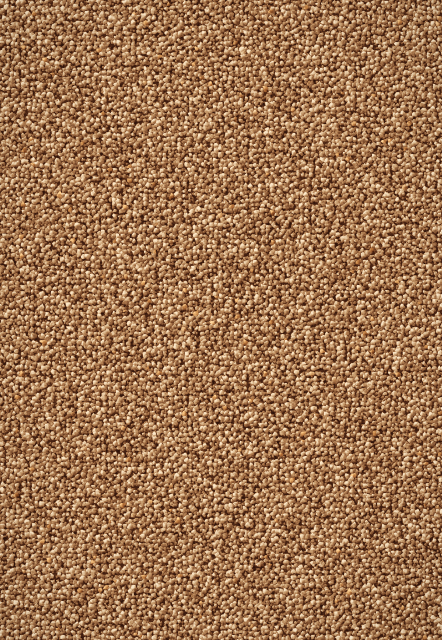
Give the GLSL for this texture, as a WebGL 1 fragment shader.

```glsl
precision highp float;
// Bed of small, angular tan granules of mixed size with warm brown gaps.
// Two layers of jittered, randomly cut stones are lit from the upper left;
// finer, shaded stones fill the gaps, and a colour ramp tints the tones.

#define GRAINS_PER_HEIGHT 126.0
#define FINE_SCALE 1.45
#define JITTER 0.76
#define MIN_RADIUS 0.34
#define RADIUS_RANGE 0.30
#define EDGE_START 0.70
#define BASE_TONE 0.67
#define TONE_SPREAD 0.32
#define LIGHT_STRENGTH 0.36
#define FACET_STRENGTH 0.20
#define GRIT 0.42
#define VIGNETTE 0.10

uniform vec2 u_resolution;

vec2 hash2(vec2 p) {
  vec3 q = fract(vec3(p.xyx) * vec3(0.1031, 0.1030, 0.0973));
  q += dot(q, q.yzx + 33.33);
  return fract((q.xx + q.yz) * q.zy);
}

float cornerSlope(vec2 corner, vec2 offset) {
  return dot(hash2(corner) * 2.0 - 1.0, offset);
}

// Gradient noise, roughly -0.6 to 0.6
float gradientNoise(vec2 p) {
  vec2 i = floor(p);
  vec2 f = p - i;
  vec2 u = f * f * f * (f * (f * 6.0 - 15.0) + 10.0);
  vec2 e = vec2(1.0, 0.0);
  float low = mix(cornerSlope(i, f), cornerSlope(i + e, f - e), u.x);
  float high = mix(cornerSlope(i + e.yx, f - e.yx), cornerSlope(i + 1.0, f - 1.0), u.x);
  return mix(low, high, u.y);
}

// Colour ramp from gap shadow to lit face
vec3 granuleColor(float tone) {
  vec3 gapShadow = vec3(0.18, 0.075, 0.04);
  vec3 darkBrown = vec3(0.27, 0.13, 0.07);
  vec3 warmBrown = vec3(0.47, 0.27, 0.14);
  vec3 dullBrown = vec3(0.54, 0.36, 0.23);
  vec3 midTan = vec3(0.66, 0.455, 0.285);
  vec3 lightTan = vec3(0.77, 0.605, 0.425);
  vec3 cream = vec3(0.88, 0.76, 0.61);
  vec3 glint = vec3(0.97, 0.89, 0.77);
  vec3 color = mix(gapShadow, darkBrown, smoothstep(0.0, 0.07, tone));
  color = mix(color, warmBrown, smoothstep(0.07, 0.20, tone));
  color = mix(color, dullBrown, smoothstep(0.20, 0.34, tone));
  color = mix(color, midTan, smoothstep(0.34, 0.48, tone));
  color = mix(color, lightTan, smoothstep(0.48, 0.70, tone));
  color = mix(color, cream, smoothstep(0.70, 0.90, tone));
  return mix(color, glint, smoothstep(0.90, 1.15, tone));
}

// Highest stone over p: x = cover, y = face tone, z = tint
vec3 stoneLayer(vec2 p) {
  vec2 cell = floor(p);
  vec2 lightDir = vec2(-0.6, 0.8);
  float topHeight = -9.0;
  vec3 stone = vec3(0.0, 0.0, 0.5);
  for (int y = -1; y <= 1; y++) {
    for (int x = -1; x <= 1; x++) {
      vec2 id = cell + vec2(float(x), float(y));
      vec2 place = hash2(id + 11.0);
      vec2 shape = hash2(id + 173.0);
      vec2 look = hash2(id + 359.0);
      vec2 cut = hash2(id + 547.0);
      vec2 offset = p - id - 0.5 - JITTER * (place - 0.5);
      vec2 axis = vec2(cos(6.2832 * shape.x), sin(6.2832 * shape.x));
      vec2 q = vec2(dot(axis, offset), axis.x * offset.y - axis.y * offset.x);
      q /= MIN_RADIUS + RADIUS_RANGE * shape.y;

      // A box with two random corners cut away
      float box = max(abs(q.x) * (0.82 + 0.2 * cut.x), abs(q.y) * (0.95 + 0.35 * cut.y));
      float cuts = max(dot(q, vec2(0.7, 0.7)) * (0.8 + 0.5 * cut.y),
                       dot(q, vec2(-0.85, 0.5)) * (0.85 + 0.5 * look.y));
      float d = max(max(box, cuts), dot(q, vec2(0.35, -0.93)) * (0.8 + 0.4 * cut.x));
      float height = 1.0 - d + 0.45 * fract(place.x * 7.0 + cut.x);
      if (d < 1.0 && height > topHeight) {
        topHeight = height;
        float facet = smoothstep(-0.12, 0.12, q.x + 0.5 * q.y + 0.6 * (look.y - 0.5)) - 0.5;
        float face = BASE_TONE + TONE_SPREAD * (look.x - 0.5);
        face += LIGHT_STRENGTH * dot(offset, lightDir) / 0.5;
        face += FACET_STRENGTH * facet * sign(dot(axis, lightDir));
        stone = vec3(1.0 - smoothstep(EDGE_START, 1.0, d), face, look.y);
      }
    }
  }
  return stone;
}

vec3 granules(vec2 p) {
  float grit = gradientNoise(p * 2.1 + 41.0);
  vec2 bent = p + 0.16 * vec2(gradientNoise(p * 1.7), gradientNoise(p * 1.7 + 77.0));
  vec3 upper = stoneLayer(bent);
  vec3 lower = stoneLayer(bent * FINE_SCALE + 300.0);
  float gap = mix(0.07, lower.y * 0.62, lower.x) + 0.2 * grit;
  float tone = mix(gap, upper.y + GRIT * grit, upper.x);
  tone += 0.05 * gradientNoise(p * 0.12);
  float amber = smoothstep(0.975, 0.99, upper.z) * upper.x;
  return granuleColor(tone) * mix(vec3(1.0), vec3(1.03, 0.92, 0.74), amber);
}

void main() {
  // Four samples per pixel smooth the stone edges
  vec3 color = vec3(0.0);
  for (int i = 0; i < 4; i++) {
    float k = float(i);
    vec2 shift = vec2(mod(k, 2.0), floor(k * 0.5)) * 0.5 - 0.25;
    color += granules((gl_FragCoord.xy + shift) / u_resolution.y * GRAINS_PER_HEIGHT + 5.0);
  }
  vec2 fromCenter = gl_FragCoord.xy / u_resolution * 2.0 - 1.0;
  float shade = 1.02 - VIGNETTE * pow(dot(fromCenter, fromCenter) * 0.5, 2.0);
  gl_FragColor = vec4(color * 0.25 * shade, 1.0);
}
```
